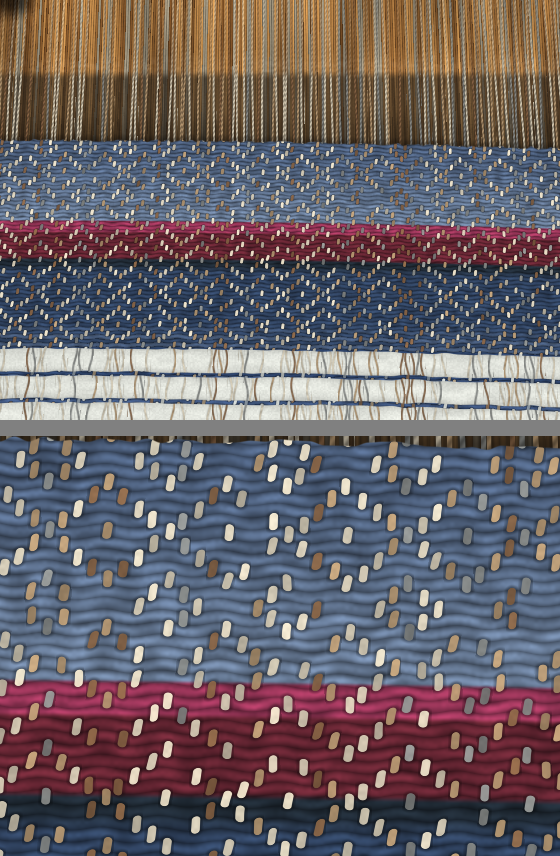
Top, the full canvas; bottom, a detail of the centre.
This texture is drawn by a WebGL 1 fragment shader. Its source:

```glsl
precision highp float;
// Handwoven cloth on a loom: bare warp threads above, then blue, rose, maroon
// and navy diamond twill, then thick white rag wefts. One fanned grid of warp
// columns and weft rows drives every zone; hashes vary the yarn.
uniform vec2 u_resolution;

float hash(vec2 p) {
  return fract(sin(dot(p, vec2(12.99, 78.23))) * 4375.85);
}

float noise(vec2 p) {
  vec2 i = floor(p), f = fract(p);
  f = f * f * (3.0 - 2.0 * f);
  return mix(mix(hash(i), hash(i + vec2(1, 0)), f.x),
             mix(hash(i + vec2(0, 1)), hash(i + vec2(1, 1)), f.x), f.y);
}

// Distance of a coordinate from the middle of its repeat
float fold(float n, float period) {
  return abs(mod(n, period) - period * 0.5);
}

// Mixed warp yarn: cream, tan, brown and grey
vec3 warpColor(float column) {
  float h = hash(vec2(column, 3.7));
  vec3 c = mix(vec3(0.86, 0.82, 0.73), vec3(0.72, 0.60, 0.45), step(0.5, h));
  c = mix(c, vec3(0.53, 0.39, 0.27), step(0.70, h));
  return mix(c, vec3(0.54, 0.55, 0.54), step(0.84, h));
}

// Unwoven threads: a dense orange layer behind, pale single ends in front
vec3 bareWarp(float u, float t, float px) {
  float shade = smoothstep(0.165, 0.19, t);
  float a = u * 235.0 + 0.3 * noise(vec2(u * 60.0, t * 9.0));
  float id = floor(a);
  vec3 back = mix(vec3(0.42, 0.27, 0.13), vec3(0.77, 0.56, 0.31), hash(vec2(id, 1.0)));
  back = mix(back, vec3(0.56, 0.52, 0.44), step(0.82, hash(vec2(id, 8.0))));
  back *= 0.72 + 0.38 * sin(3.14159 * fract(a));
  back *= 0.82 + 0.36 * noise(vec2(u * 24.0, t * 5.0));
  vec3 dim = mix(back, vec3(0.48, 0.40, 0.30), 0.45) * 0.72;
  dim *= 1.0 - 0.22 * smoothstep(0.25, 0.33, t);
  back = mix(back, dim, shade);
  back += 0.07 * smoothstep(0.12, 0.16, t) * (1.0 - shade) * noise(vec2(u * 90.0, t * 160.0));

  float b = u * 112.0 + 0.25 * sin(t * 9.0 + floor(u * 112.0) * 2.4);
  float column = floor(b);
  float offset = fract(b) - 0.5 + 0.3 * (hash(vec2(column, 5.0)) - 0.5);
  float aa = px * 65.0;
  float line = 1.0 - smoothstep(0.17 - aa * 0.5, 0.17 + aa, abs(offset));
  float twist = 0.88 + 0.16 * sin(t * 520.0 + offset * 8.0 + column);
  float visible = step(0.22, hash(vec2(column, 9.0))) * mix(0.5, 0.88, shade);
  back *= 1.0 - 0.25 * shade * (1.0 - smoothstep(0.15, 0.5, abs(offset)));
  return mix(back, warpColor(column) * twist, line * visible);
}

// Weft colour down the cloth
vec3 weftColor(float v) {
  vec3 c = mix(vec3(0.28, 0.35, 0.46), vec3(0.38, 0.45, 0.55), smoothstep(0.34, 0.52, v));
  c = mix(c, vec3(0.57, 0.20, 0.33), smoothstep(0.523, 0.527, v));
  c = mix(c, vec3(0.38, 0.14, 0.19), smoothstep(0.549, 0.554, v));
  c = mix(c, vec3(0.12, 0.16, 0.20), smoothstep(0.612, 0.618, v));
  return mix(c, vec3(0.18, 0.25, 0.36), smoothstep(0.625, 0.65, v));
}

// Point twill: warp stitches lie over horizontal weft yarn
vec3 weave(float u, float v, float px) {
  vec2 g = vec2(u * 112.0, v * 104.0);
  g.x += 0.3 * (noise(vec2(g.x * 0.3, g.y * 0.4)) - 0.5);
  g.y += 0.14 * sin(g.x * 1.6) + 0.4 * noise(vec2(g.x * 0.12, 4.0));
  float column = floor(g.x), stitch = 0.0, shadow = 0.0, tone = 1.0;
  for (int j = -1; j <= 1; j++) {
    float row = floor(g.y) + float(j);
    float zigzag = step(54.0, row) * step(row, 64.0);
    float lift = mix(fold(row, row < 60.0 ? 12.0 : 16.0), row, zigzag);
    float up = 1.0 - step(1.0, mod(fold(column, 8.0) + lift, 4.0));
    up *= step(0.08, hash(vec2(column, row)));
    vec2 q = vec2(fract(g.x) - 0.5, g.y - row - 0.5);
    q.x += 0.12 * q.y + 0.2 * (hash(vec2(row, column)) - 0.5);
    float d = length(vec2(q.x, max(abs(q.y) - 0.42, 0.0))) - 0.28;
    float cover = up * (1.0 - smoothstep(-px * 50.0, px * 60.0, d));
    tone = mix(tone, 0.82 + 0.35 * hash(vec2(column + 4.0, row)), cover);
    stitch = max(stitch, cover);
    shadow = max(shadow, up * (1.0 - smoothstep(0.0, 0.35, d)));
  }
  vec3 weft = weftColor(v) * (0.72 + 0.42 * sin(3.14159 * fract(g.y)));
  weft *= 0.8 + 0.4 * noise(g * vec2(0.7, 1.5));
  weft += 0.08 * smoothstep(0.76, 0.80, v) * step(0.5, fract(g.y * 0.5));
  weft *= 1.0 - 0.3 * shadow;
  return mix(weft, warpColor(column) * tone, stitch * 0.93);
}

// Plump white rags, tied down by thin ends, with navy picks between
vec3 rags(float u, float v, float px) {
  float s = (v - 0.828) / 0.0645 + 0.07 * (noise(vec2(u * 42.0, floor(v * 15.5))) - 0.5);
  float band = floor(s), p = fract(s);
  float white = smoothstep(0.0, 0.05, p) * (1.0 - smoothstep(0.84, 0.90, p));
  vec3 rag = vec3(0.89, 0.90, 0.87) * (0.83 + 0.19 * sqrt(sin(3.14159 * min(p / 0.88, 1.0))));
  rag *= 0.95 + 0.08 * noise(vec2(u * 30.0, v * 70.0));
  float x = u * 112.0 + 0.35 * sin(v * 60.0 + floor(u * 112.0) * 1.9);
  float column = floor(x), offset = abs(fract(x) - 0.5);
  float over = step(0.5, hash(vec2(column, mod(band, 2.0) + 20.0)));
  float line = over * (1.0 - smoothstep(0.12 - px * 30.0, 0.12 + px * 80.0, offset));
  rag *= 1.0 - 0.12 * over * (1.0 - smoothstep(0.1, 0.5, offset));
  vec3 end = warpColor(column) * (0.78 + 0.22 * noise(vec2(column, v * 130.0)));
  rag = mix(rag, end, line * 0.85);
  return mix(weave(u, v, px) * vec3(0.9, 0.96, 1.05), rag, white);
}

void main() {
  vec2 uv = gl_FragCoord.xy / u_resolution;
  float px = 1.0 / u_resolution.y;
  float t = 1.0 - uv.y;
  float v = t - 0.02 * uv.x * uv.x; // cloth sags to the right
  float u = 0.5 + (uv.x - 0.5) * (0.95 + 0.10 * uv.y); // ends fan out downwards
  vec3 color = bareWarp(u, t, px);
  float fell = 0.334 + 0.006 * (noise(vec2(u * 112.0, 2.0)) - 0.5);
  color *= 1.0 - 0.3 * smoothstep(fell - 0.02, fell, v);
  color = mix(color, weave(u, v, px), smoothstep(fell - px, fell + px, v));
  color = mix(color, rags(u, v, px), smoothstep(0.826 - px, 0.826 + px, v));
  // Loom shadow in the upper left corner, and fibre grain
  color *= 1.0 - 0.65 * (1.0 - smoothstep(0.01, 0.06, length(vec2(uv.x - 0.02, t))));
  color *= 0.96 + 0.08 * noise(uv * vec2(400.0, 300.0));
  gl_FragColor = vec4(color, 1.0);
}
```
